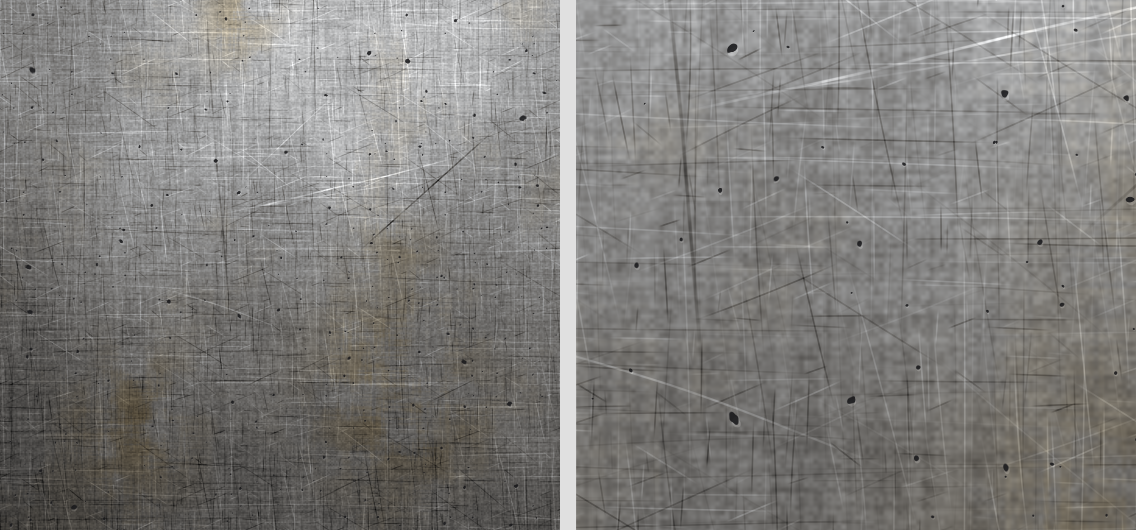
Left: the whole. Right: its middle third, enlarged.
Write a Shadertoy shader that draws this texture.

```glsl
#define SCRATCH_LAYERS 14
#define SCRATCH_WIDTH 0.0004
#define SCRATCH_GAIN 0.115
#define DARK_BIAS 0.52
#define GRAIN_GAIN 0.11
#define BRUSH_GAIN 0.075
#define PIT_DENSITY 0.32
#define PIT_COLOR vec3(0.09, 0.09, 0.10)
#define STAIN_TINT vec3(0.88, 0.80, 0.64)
#define LIGHT_CENTER vec2(0.6, 1.0)

float hash(vec2 p) {
    return fract(sin(dot(p, vec2(127.1, 311.7))) * 43758.5);
}

float noise(vec2 p) {
    vec2 i = floor(p), f = fract(p);
    f = f * f * (3.0 - 2.0 * f);
    return mix(mix(hash(i), hash(i + vec2(1, 0)), f.x),
               mix(hash(i + vec2(0, 1)), hash(i + vec2(1, 1)), f.x), f.y);
}

float fbm(vec2 p) {
    float sum = 0.0, gain = 0.5;
    for (int i = 0; i < 5; i++) {
        sum += gain * noise(p);
        p = mat2(1.6, 1.2, -1.2, 1.6) * p + 7.3;
        gain *= 0.5;
    }
    return sum;
}

vec2 rotate(vec2 p, float a) {
    return mat2(cos(a), sin(a), -sin(a), cos(a)) * p;
}

float stroke(float dist, float width) {
    return 1.0 - smoothstep(0.3 * width, width + 0.8 / iResolution.y, dist);
}

// Signed tone of short, nearly parallel scratches, one per cell
float scratchLayer(vec2 p, vec2 cells, float seed) {
    vec2 q = p * cells, id = floor(q);
    float tone = 0.0;
    for (int y = -1; y <= 1; y++)
    for (int x = -1; x <= 1; x++) {
        vec2 c = id + vec2(x, y), key = c + seed;
        float h = hash(key), k = hash(key + 17.3), m = hash(key + 41.9);
        vec2 d = q - c - vec2(h, hash(key + 5.1));
        float bend = (k - 0.5) * d.x + 0.4 * (h - 0.5) * d.x * d.x;
        float reach = mix(0.1, 0.9, m * m * m);
        float fade = 1.0 - smoothstep(0.4 * reach, reach, abs(d.x));
        float depth = 2.0 * (hash(key + 29.7) - DARK_BIAS);
        depth *= 0.35 + abs(depth);
        tone += stroke(abs(d.y - bend) / cells.y, SCRATCH_WIDTH) * fade * depth;
    }
    return tone;
}

// A single long gouge with tapered, broken strength
float gouge(vec2 p, vec2 a, vec2 b, float width) {
    vec2 ab = b - a;
    p += 0.008 * (noise(p * 7.0) - 0.5);
    float t = clamp(dot(p - a, ab) / dot(ab, ab), 0.0, 1.0);
    float taper = smoothstep(0.0, 0.25, t) * smoothstep(1.0, 0.7, t);
    return stroke(length(p - a - ab * t), width) * taper * (0.2 + 1.1 * noise(p * 45.0));
}

// x: dark hollow, y: lit lower rim
vec2 pits(vec2 p, float n) {
    vec2 id = floor(p * n);
    float h = hash(id + n), k = hash(id + n + 3.7);
    float density = PIT_DENSITY * 2.0 * noise(id * 5.0 / n + n) * mix(1.0, 0.4, smoothstep(10.0, 45.0, n));
    float present = step(hash(id - n), density);
    vec2 d = p - (id + 0.2 + 0.6 * vec2(h, k)) / n;
    d = rotate(d, h * 6.28) * vec2(1.0, mix(0.6, 1.5, k)) + 0.02 / n * (noise(p * 300.0) - 0.5);
    float size = hash(id + 9.1), px = 1.0 / iResolution.y;
    float r = mix(0.018, 0.052, size * size) / n;
    vec2 toRim = rotate(vec2(-0.3, 0.8) * (r + 0.3 * px), h * 6.28);
    return present * vec2(1.0 - smoothstep(r - 0.5 * px, r + px, length(d)),
                          1.0 - smoothstep(r - 0.5 * px, r + px, length(d + toRim)));
}

float spot(vec2 uv, vec2 center, vec2 size) {
    vec2 d = (uv - center) / size;
    return exp(-dot(d, d));
}

void mainImage(out vec4 fragColor, in vec2 fragCoord) {
    vec2 uv = fragCoord / iResolution.xy, p = fragCoord / iResolution.y;

    // Light falling from the top, with dim left edge
    float tone = mix(0.335, 0.525, smoothstep(0.0, 0.85, uv.y));
    tone += 0.24 * spot(uv, LIGHT_CENTER, vec2(0.4, 0.42)) - 0.06 * smoothstep(0.3, 0.0, uv.x);

    // Cloudy wear, brushed streaks and grain
    float wear = 0.16 * (fbm(p * 6.0) - 0.48);
    float brush = noise(p * vec2(290.0, 14.0)) + noise(p * vec2(16.0, 310.0) + 31.0) - 1.0;
    brush += 0.5 * (noise(p * vec2(110.0, 2.5) + 57.0) - 0.5);
    float grain = noise(p * 340.0) + 0.5 * noise(p * 170.0 + 13.0) - 0.75;
    float detail = wear + BRUSH_GAIN * brush + GRAIN_GAIN * grain;

    // Crossed fine scratches, some at free angles
    for (int i = 0; i < SCRATCH_LAYERS; i++) {
        float s = float(i) + 1.0, h = hash(vec2(s, 4.2));
        float angle = mod(s, 2.0) * 1.571 + (h - 0.5) * 0.04;
        if (i % 4 == 3) angle = h * 3.14;
        vec2 cells = vec2(mix(4.0, 13.0, hash(vec2(s, 8.8))), mix(32.0, 75.0, h));
        detail += SCRATCH_GAIN * scratchLayer(rotate(p, angle) + s * 3.1, cells, s * 13.7);
    }

    // Long gouges
    detail += 0.28 * gouge(p, vec2(0.40, 0.59), vec2(0.90, 0.71), 0.0008);
    detail += 0.16 * gouge(p, vec2(0.42, 0.60), vec2(0.82, 0.665), 0.0005);
    detail += 0.2 * gouge(p, vec2(0.30, 0.46), vec2(0.56, 0.37), 0.0006);
    detail += 0.15 * gouge(p, vec2(0.45, 0.65), vec2(0.63, 0.82), 0.0005);
    detail -= 0.3 * gouge(p, vec2(0.66, 0.51), vec2(0.95, 0.77), 0.0009);
    detail -= 0.2 * gouge(p, vec2(0.38, 1.08), vec2(0.435, 0.35), 0.0012);
    tone += detail * (0.5 + 0.8 * tone);

    // Metal hue: warm shadows, cool highlights
    vec3 color = tone * mix(vec3(1.02, 1.0, 0.975), vec3(0.995, 1.0, 1.005), smoothstep(0.3, 0.65, tone));

    // Brown stains broken up by noise
    float stain = spot(uv, vec2(0.70, 0.25), vec2(0.14, 0.17)) + spot(uv, vec2(0.25, 0.20), vec2(0.10, 0.14));
    stain += 0.7 * spot(uv, vec2(0.42, 0.97), vec2(0.07, 0.1)) + 0.5 * spot(uv, vec2(0.71, 0.53), vec2(0.08, 0.05));
    stain *= smoothstep(0.3, 0.68, fbm(p * 16.0) + 0.15 * brush);
    stain += 0.25 * smoothstep(0.5, 0.75, fbm(p * 7.0 + 21.0) + 0.1 * brush);
    color *= mix(vec3(1.0), STAIN_TINT, clamp(stain, 0.0, 1.0));

    // Corrosion pits at three sizes
    for (float n = 11.0; n < 50.0; n *= 2.0) {
        vec2 pit = pits(p + n * 0.37, n);
        color += 0.1 * pit.y;
        color = mix(color, PIT_COLOR, 0.88 * pit.x);
    }
    fragColor = vec4(clamp(color, 0.0, 1.0), 1.0);
}
```
